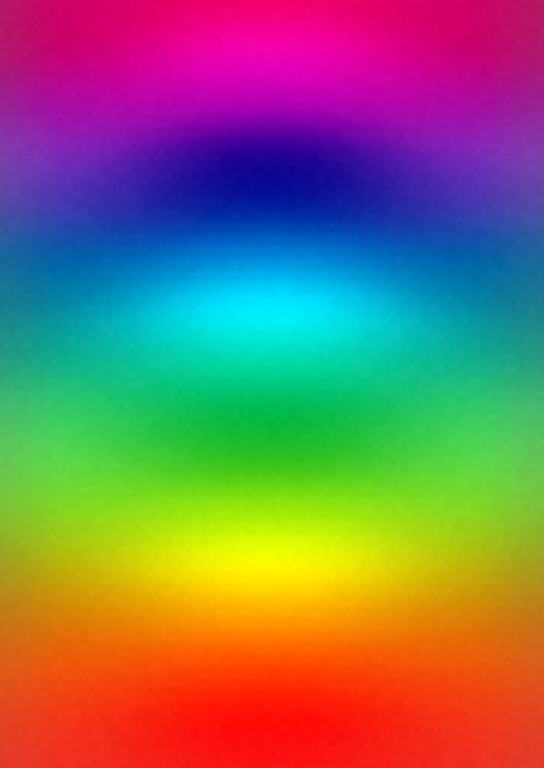
This background is drawn by a Shadertoy shader. Its source:

```glsl
// Soft rainbow glow: vivid colour bands stacked down the middle fade into
// calmer bands at the sides. Two smooth vertical gradients, the inner one
// arched, are blended by a bell curve, with dulled rims and a faint mottle.

const int STOPS = 16;

// Evenly spaced colours, top to bottom
const vec3 CORE[STOPS] = vec3[STOPS](
    vec3(.95, .00, .42), vec3(.94, .00, .68), vec3(.70, .00, .70), vec3(.15, .00, .58),
    vec3(.00, .11, .61), vec3(.00, .52, .84), vec3(.00, .92, 1.), vec3(.00, .86, .69),
    vec3(.00, .73, .32), vec3(.20, .76, .12), vec3(.62, .92, .03), vec3(.98, .98, .00),
    vec3(1., .65, .00), vec3(1., .28, .00), vec3(1., .05, .02), vec3(.98, .07, .07));

const vec3 SIDE[STOPS] = vec3[STOPS](
    vec3(.78, .00, .39), vec3(.75, .00, .43), vec3(.63, .05, .61), vec3(.48, .19, .73),
    vec3(.30, .26, .71), vec3(.02, .40, .66), vec3(.02, .50, .58), vec3(.07, .64, .51),
    vec3(.24, .80, .42), vec3(.38, .86, .31), vec3(.51, .82, .15), vec3(.67, .66, .05),
    vec3(.81, .48, .03), vec3(.92, .35, .05), vec3(.94, .25, .10), vec3(.93, .21, .13));

// Catmull-Rom curve through the colour stops
vec3 gradient(vec3 stops[STOPS], float t) {
    float s = clamp(t, 0., 1.) * float(STOPS - 1);
    int i = min(int(s), STOPS - 2);
    float f = s - float(i);
    vec3 a = stops[max(i - 1, 0)];
    vec3 b = stops[i];
    vec3 c = stops[i + 1];
    vec3 d = stops[min(i + 2, STOPS - 1)];
    return b + .5 * f * (c - a + f * (2. * a - 5. * b + 4. * c - d
             + f * (3. * (b - c) + d - a)));
}

float hash(vec2 p) {
    return fract(sin(dot(p, vec2(127.1, 311.7))) * 43758.5);
}

// Smooth value noise in -1..1
float noise(vec2 p) {
    vec2 i = floor(p), f = smoothstep(0., 1., fract(p));
    float low = mix(hash(i), hash(i + vec2(1, 0)), f.x);
    float high = mix(hash(i + vec2(0, 1)), hash(i + 1.), f.x);
    return 2. * mix(low, high, f.y) - 1.;
}

void mainImage(out vec4 fragColor, in vec2 fragCoord) {
    vec2 uv = fragCoord / iResolution.xy;
    float offset = abs(uv.x - .495);

    // Soft stair steps in the vertical gradient
    float steps = 6.2832 * 64.;
    float depth = 1. - uv.y + .4 * sin(steps * uv.y) / steps;

    // Central glow over the calmer sides, arched in the upper part
    float arch = .3 * offset * offset * smoothstep(.4, .7, uv.y);
    float glow = exp(-pow(offset / .29, 2.2));
    vec3 color = mix(gradient(SIDE, depth), gradient(CORE, depth - arch), glow);

    // Muted left and right rims, clearer toward the bottom
    float rim = smoothstep(.36, .52, offset) * mix(.1, .22, smoothstep(0., .3, uv.y));
    color = mix(color, vec3(.45, .45, .42), rim);

    // Faint mottle, equally fine in both directions
    vec2 square = uv * vec2(1., iResolution.y / iResolution.x);
    color += .009 * noise(square * 90.) + .006 * noise(square * 181. + 37.);

    fragColor = vec4(clamp(color, 0., 1.), 1.);
}
```
